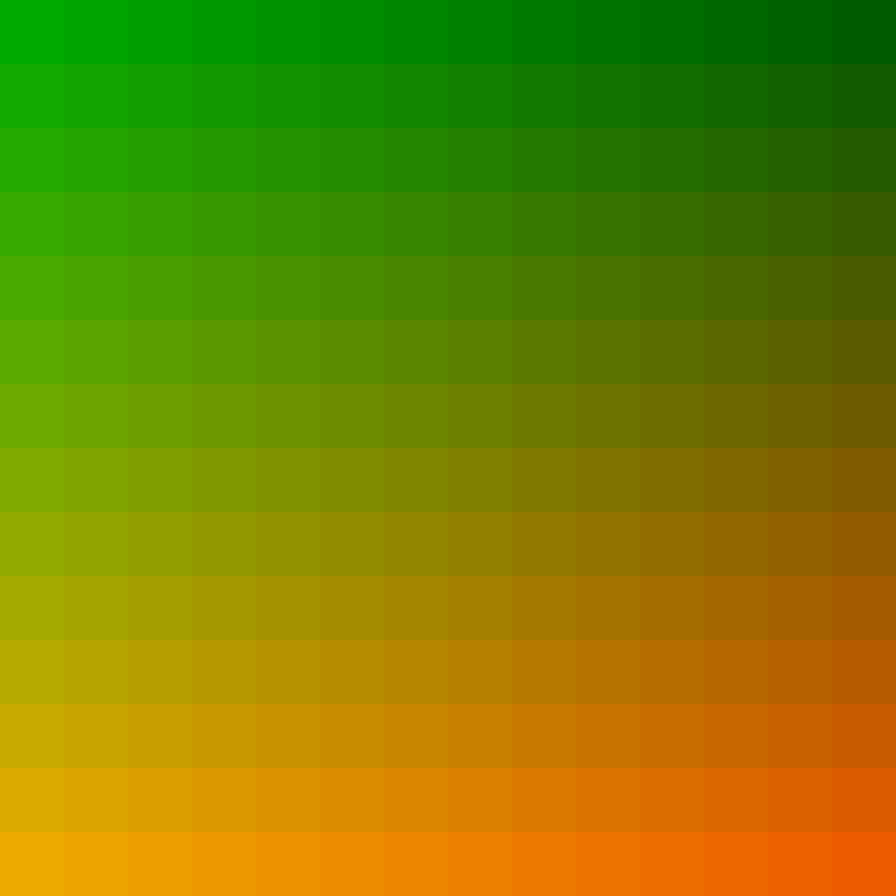
A Shadertoy shader for this background:

```glsl
// Draws a grid of flat tiles: red grows downward, green fades to the right.

const float TILES = 14.0;         // tiles along each side
const float RED_TOP = 0.0;        // red at the upper edge
const float RED_BOTTOM = 1.0;     // red approached at the lower edge
const float GREEN_LEFT = 0.6667;  // green at the left edge
const float GREEN_RIGHT = 0.3333; // green approached at the right edge
const float BLUE = 0.0;

// Tile index of a grid position, with each step softened over the given width
vec2 smoothTileIndex(vec2 position, vec2 edgeWidth) {
    vec2 shifted = position + 0.5;
    vec2 fromEdge = fract(shifted) - 0.5;
    return floor(shifted) - 1.0 + clamp(fromEdge / edgeWidth + 0.5, 0.0, 1.0);
}

void mainImage(out vec4 fragColor, in vec2 fragCoord) {
    // Grid coordinates counted from the upper left corner
    vec2 uv = fragCoord / iResolution.xy;
    vec2 grid = vec2(uv.x, 1.0 - uv.y) * TILES;
    vec2 pixelSize = TILES / iResolution.xy;

    // One flat colour per tile
    vec2 level = smoothTileIndex(grid, pixelSize) / TILES;
    float red = mix(RED_TOP, RED_BOTTOM, level.y);
    float green = mix(GREEN_LEFT, GREEN_RIGHT, level.x);

    fragColor = vec4(red, green, BLUE, 1.0);
}
```
